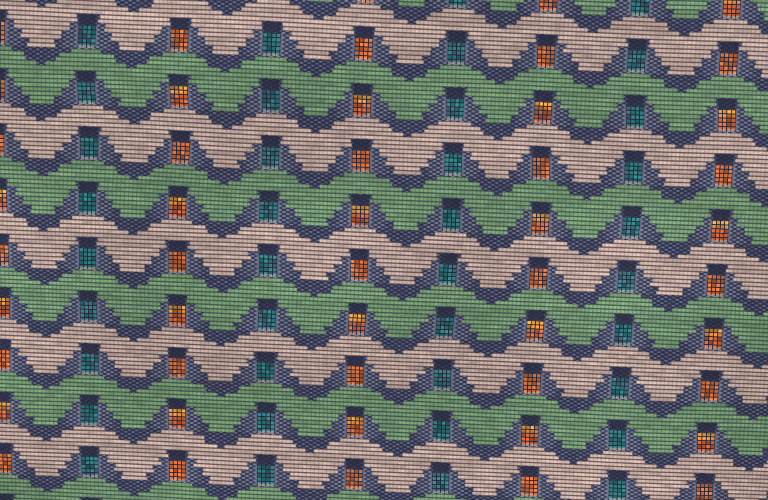
Give the GLSL for this pattern, as a Shadertoy shader.

```glsl
// Woven cloth: stepped green and pink wave bands on navy, with small orange and teal blocks.

const float PI = 3.14159265;
const float ROWS = 13.0;            // weft rows in one band
const float WARP = 24.0;            // ground warp threads per motif
const float TIES = 22.0;            // binding ticks per motif
const float BAND_SHIFT = 0.23;      // block centre to top of the next band
const float TILT = 0.067;           // drop of the rows from left to right
const float BLOCK_HALF = 0.095;     // half width of a block
const float BLOCK_ROW = 10.0;       // row at the block centre
const float BLOCK_TALL = 2.4;       // half height in rows
const float FRINGE = 0.05;          // long and short row ends
const vec3 NAVY = vec3(0.19, 0.20, 0.30);
const vec3 SPECKLE = vec3(0.45, 0.47, 0.55);
const vec3 PINK = vec3(0.82, 0.73, 0.68);
const vec3 PINK_GAP = vec3(0.42, 0.33, 0.34);
const vec3 GREEN = vec3(0.52, 0.65, 0.48);
const vec3 GREEN_GAP = vec3(0.25, 0.36, 0.31);
const vec3 ORANGE = vec3(0.80, 0.38, 0.20);
const vec3 GOLD = vec3(0.88, 0.60, 0.22);
const vec3 TEAL = vec3(0.18, 0.46, 0.47);

float hash(vec2 p) {
    return fract(sin(dot(p, vec2(127.1, 311.7))) * 43758.5453);
}

float noise(vec2 p) {
    vec2 i = floor(p), f = fract(p);
    f = f * f * (3.0 - 2.0 * f);
    return mix(mix(hash(i), hash(i + vec2(1, 0)), f.x),
               mix(hash(i + vec2(0, 1)), hash(i + vec2(1, 1)), f.x), f.y);
}

// Cloth coordinates: x counts motifs, y counts bands downward.
vec2 clothCoords(vec2 uv) {
    float down = 1.0 - uv.y;
    float column = (uv.x - mix(-0.0065, 0.0026, down)) / mix(0.1202, 0.1141, down);
    float s = down - 0.08 - TILT * (uv.x - 0.233);
    vec2 cloth = vec2(column, 8.77 * s + 0.6 * s * s - BAND_SHIFT);
    return cloth + 0.05 * (vec2(noise(uv * 7.0), noise(uv * 6.0 + 20.0)) - 0.5);
}

// Coverage of a row: widens from the peak, then splits toward the dips.
float bandMask(float x, float row, float jitter, float aa) {
    float outer = 0.2 + 0.075 * row + jitter;
    float inner = 0.1 + 0.04 * (row - 5.0) + jitter;
    float peak = row > 3.5 ? 1.0 : 1.0 - smoothstep(-aa, aa, x - outer);
    float dip = row < 4.5 ? 1.0 : smoothstep(-aa, aa, x - inner);
    return peak * dip;
}

void mainImage(out vec4 fragColor, in vec2 fragCoord) {
    vec2 uv = fragCoord / iResolution.xy;
    vec2 cloth = clothCoords(uv);
    vec2 aa = fwidth(cloth);
    float column = floor(cloth.x + 0.5);
    float band = floor(cloth.y);
    float u = cloth.x - column;
    float x = abs(u);
    float weft = cloth.y * ROWS;
    float rowId = floor(weft);
    float rowPos = weft - band * ROWS;
    float row = rowId - band * ROWS;
    float rowAA = aa.y * ROWS;
    bool isGreen = mod(band, 2.0) < 0.5;
    bool isOrange = mod(column, 2.0) < 0.5;

    // Plain weave ground, paler around the blocks
    float halo = smoothstep(0.34, 0.2, x) * smoothstep(5.0, 8.0, rowPos);
    float weave = 0.5 + 0.5 * cos(PI * WARP * cloth.x) * cos(2.0 * PI * weft);
    float grain = noise(vec2(cloth.x * WARP, weft * 2.0));
    float speckle = smoothstep(0.3, 0.95, weave) * (0.45 + 0.5 * grain + 0.45 * halo);
    vec3 color = mix(NAVY, SPECKLE, clamp(speckle + 0.12 * halo, 0.0, 1.0));

    // Dark cap above each block
    float slot = 1.0 - smoothstep(-aa.x, aa.x, x - BLOCK_HALF);
    float cap = slot * smoothstep(4.8, 5.3, rowPos) * smoothstep(7.9, 7.4, rowPos);
    color = mix(color, NAVY * 0.85, cap * 0.8);

    // Pale warp threads beside the block
    float tall = 1.0 - smoothstep(-rowAA, rowAA, abs(rowPos - BLOCK_ROW) - BLOCK_TALL);
    float rail = smoothstep(0.025, 0.005, abs(x - BLOCK_HALF - 0.015)) * tall;
    color = mix(color, SPECKLE * 1.1, 0.5 * rail);

    // Beaded block: four stitches wide, one per weft row
    vec2 bead = vec2((u / BLOCK_HALF + 1.0) * 2.0, rowPos - BLOCK_ROW + BLOCK_TALL);
    vec2 stitch = abs(fract(bead) - 0.5);
    float beadMask = smoothstep(0.5, 0.28, stitch.x) * smoothstep(0.52, 0.25, stitch.y);
    float beadTone = hash(floor(bead) + vec2(column, band) * 7.3);
    float goldTop = isGreen ? smoothstep(2.6, 0.8, bead.y) : 0.15;
    vec3 beadColor = isOrange ? mix(ORANGE, GOLD, goldTop) : TEAL;
    beadColor *= 0.75 + 0.5 * beadTone;
    color = mix(color, mix(NAVY * 0.8, beadColor, beadMask), slot * tall);

    // Pale stitches closing the block
    float foot = smoothstep(0.5, 0.2, abs(rowPos - 12.5)) * slot;
    color = mix(color, PINK, 0.55 * foot * smoothstep(0.5, 0.25, stitch.x));

    // Floating weft threads of the wave band
    float endNoise = hash(vec2(rowId, column * 2.0 + step(0.0, u)));
    float jitter = FRINGE * (mod(row, 2.0) - 0.5) + 0.03 * (endNoise - 0.5);
    float mask = bandMask(x, row, jitter, aa.x);
    float across = fract(weft);
    float thread = smoothstep(0.0, 0.2 + 0.5 * rowAA, min(across, 1.0 - across));
    float tie = pow(0.5 + 0.5 * cos(2.0 * PI * TIES * cloth.x), 3.0);
    thread *= 1.0 - (isGreen ? 0.4 : 0.25) * tie;
    float tone = 0.9 + 0.1 * hash(vec2(rowId, 3.0)) + 0.16 * (noise(vec2(cloth.x * 9.0, rowId)) - 0.4);
    vec3 yarn = isGreen ? mix(GREEN_GAP, GREEN * tone, thread) : mix(PINK_GAP, PINK * tone, thread);
    color = mix(color, yarn, mask);

    // Soft folds and fibre grain
    color *= 0.93 + 0.12 * noise(uv * vec2(5.0, 4.0) + 9.0);
    color *= 0.94 + 0.12 * noise(uv * vec2(400.0, 260.0));
    fragColor = vec4(clamp(color, 0.0, 1.0), 1.0);
}
```
